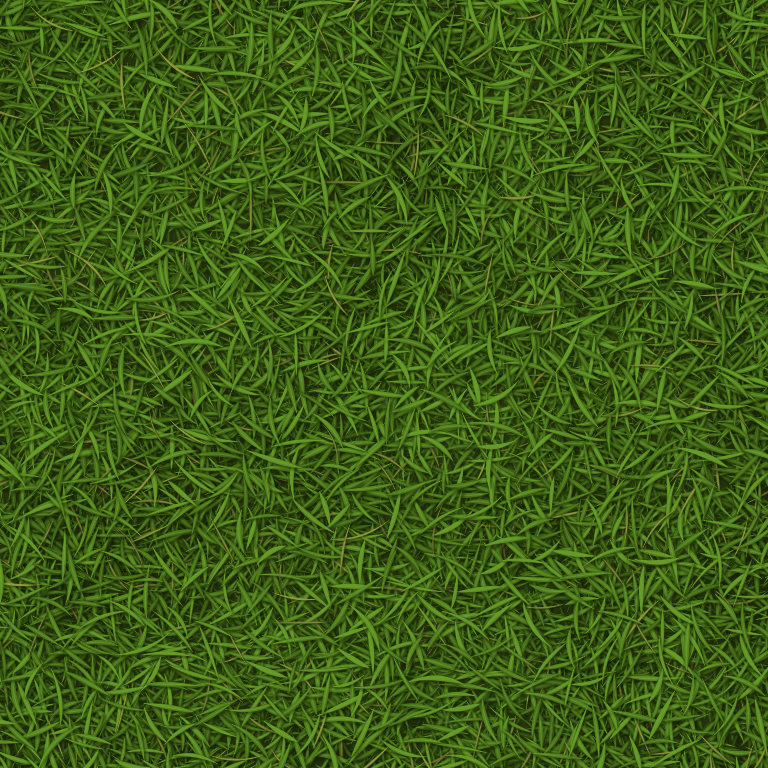
A WebGL 1 fragment shader for this texture:

```glsl
precision highp float;
// Dense lawn seen from above: layered, overlapping, curved grass blades with a few dry ones.

uniform vec2 u_resolution;

const int LAYERS = 18;
const float CELL_DEEP = 0.027;       // grid cell of the lowest layer
const float CELL_TOP = 0.043;        // grid cell of the highest layer
const float HALF_WIDTH = 0.0030;     // widest half width of a blade
const float BEND = 0.22;             // sideways curve, relative to length
const float TONE_DEEP = 0.18;
const float TONE_TOP = 1.02;
const float TONE_SPREAD = 0.46;      // brightness difference between blades
const float SHADOW = 0.42;
const float DRY_SHARE = 0.05;
const vec2 LIGHT_DIR = vec2(-0.6, 0.8);

const vec3 DARK_GREEN = vec3(0.11, 0.18, 0.03);
const vec3 MID_GREEN = vec3(0.23, 0.36, 0.07);
const vec3 LIGHT_GREEN = vec3(0.36, 0.55, 0.14);
const vec3 DRY_STRAW = vec3(0.50, 0.52, 0.20);

vec4 hash4(vec2 p) {
  vec4 q = fract(p.xyxy * vec4(0.1031, 0.1030, 0.0973, 0.1099));
  q += dot(q, q.wzxy + 33.33);
  return fract((q.xxyz + q.yzzw) * q.zywx);
}

float valueNoise(vec2 p) {
  vec2 i = floor(p), f = fract(p);
  f = f * f * (3.0 - 2.0 * f);
  float low = mix(hash4(i).x, hash4(i + vec2(1.0, 0.0)).x, f.x);
  float high = mix(hash4(i + vec2(0.0, 1.0)).x, hash4(i + 1.0).x, f.x);
  return mix(low, high, f.y);
}

// Lays one blade over the surface, which holds (tone, dryness).
vec2 addBlade(vec2 surface, vec2 d, float cell, float height, vec4 rnd, float pixel) {
  float halfLen = cell * mix(0.55, 0.95, rnd.w);
  if (dot(d, d) > halfLen * halfLen * 1.1) return surface;

  vec4 extra = fract(rnd * 61.7 + rnd.wxyz * 23.3);
  float angle = 6.2832 * rnd.z;
  vec2 along = vec2(cos(angle), sin(angle));
  vec2 across = vec2(-along.y, along.x);
  float u = dot(d, along) / halfLen;
  float taper = (1.0 - u * u) * (1.0 - 0.35 * u);
  if (taper <= 0.0) return surface;

  float v = dot(d, across) - BEND * (extra.x - 0.5) * 2.0 * halfLen * (u * u - 0.4);
  float dry = step(extra.y, DRY_SHARE);
  float width = HALF_WIDTH * mix(0.65, 1.15, extra.z) * mix(1.0, 0.5, dry);
  float halfWidth = width * taper;

  // Soft shadow, shifted away from the light
  float lit = dot(LIGHT_DIR, across);
  float shadowDist = abs(v + lit * 0.0018);
  float shade = (1.0 - smoothstep(0.4 * width, 2.4 * width, shadowDist))
              * smoothstep(0.0, 0.6, taper);
  surface.x -= SHADOW * shade * (surface.x + 0.15);

  // Blade body: folded halves, pale midrib, dark rims, darker base
  float side = clamp(v / max(halfWidth, 0.0001), -1.0, 1.0);
  float tone = mix(TONE_DEEP, TONE_TOP, height) + TONE_SPREAD * (extra.w - 0.5);
  tone += 0.15 * side * lit + 0.13 * u;
  tone += 0.16 * (1.0 - smoothstep(0.0, 0.4, abs(side))) - 0.20 * side * side;

  float cover = clamp((halfWidth - abs(v)) / pixel + 0.5, 0.0, 1.0);
  cover *= smoothstep(0.0, 0.12, taper);
  return mix(surface, vec2(tone, dry), cover);
}

vec3 grassColor(vec2 surface) {
  float tone = clamp(surface.x, -0.15, 1.15);
  vec3 green = tone < 0.5
    ? mix(DARK_GREEN, MID_GREEN, tone * 2.0)
    : mix(MID_GREEN, LIGHT_GREEN, tone * 2.0 - 1.0);
  vec3 straw = DRY_STRAW * (0.40 + 0.65 * tone);
  return mix(green, straw, surface.y);
}

void main() {
  float pixel = 1.0 / u_resolution.y;
  vec2 p = gl_FragCoord.xy * pixel;
  vec2 surface = vec2(0.02, 0.4);   // shaded soil

  for (int layer = 0; layer < LAYERS; layer++) {
    float index = float(layer);
    float height = index / float(LAYERS - 1);
    float cell = mix(CELL_DEEP, CELL_TOP, height);
    vec2 grid = p / cell + hash4(vec2(index, 7.0)).xy;
    vec2 base = floor(grid);
    for (int y = -1; y <= 1; y++) {
      for (int x = -1; x <= 1; x++) {
        vec2 id = base + vec2(float(x), float(y));
        vec4 rnd = hash4(id + index * vec2(57.0, 113.0) + 11.0);
        vec2 d = (grid - id - rnd.xy) * cell;
        surface = addBlade(surface, d, cell, height, rnd, pixel);
      }
    }
  }

  // Gentle patches of lighter and deeper turf
  surface.x += 0.12 * (valueNoise(p * 9.0) - 0.5);
  gl_FragColor = vec4(grassColor(surface), 1.0);
}
```
